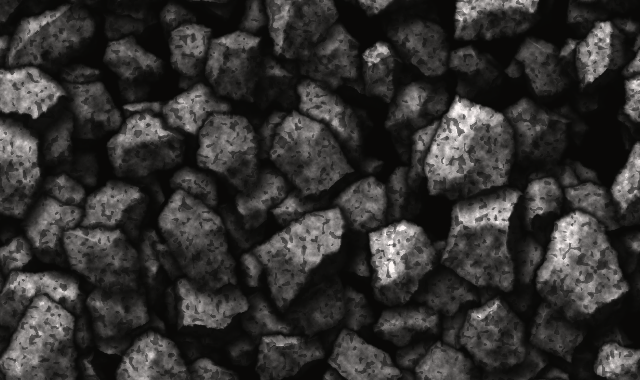
Write a WebGL 1 fragment shader that draws this texture.

```glsl
precision highp float;
uniform vec2 u_resolution;

#define LAYERS 4
#define SIDES 7
#define CELL_SMALL 0.145
#define CELL_LARGE 0.235
#define ROUNDING 0.09
#define EDGE 0.005
#define SHADOW_REACH 0.036
#define ROUGHNESS 0.85
#define GAIN 0.86
#define GLINT 0.55

const vec3 LIGHT = vec3(-0.30, 0.65, 0.70);
const vec3 SOOT = vec3(0.034, 0.033, 0.028);
const vec3 COAL = vec3(1.0, 0.975, 0.975);

float hash(vec2 p) {
  vec3 q = fract(p.xyx * 0.1031);
  q += dot(q, q.yzx + 33.33);
  return fract((q.x + q.y) * q.z);
}

float noise(vec2 p) {
  vec2 i = floor(p), f = fract(p);
  f = f * f * (3.0 - 2.0 * f);
  vec2 e = vec2(0.0, 1.0);
  return mix(mix(hash(i), hash(i + e.yx), f.x),
             mix(hash(i + e.xy), hash(i + e.yy), f.x), f.y);
}

float fbm(vec2 p) {
  float sum = 0.0, amp = 0.5;
  for (int i = 0; i < 4; i++) {
    sum += amp * noise(p);
    p = p * 2.03 + 11.7;
    amp *= 0.5;
  }
  return sum / 0.9375;
}

// Smooth minimum of two heights; x is the height, yz its gradient.
vec3 smoothMin(vec3 a, vec3 b, float k) {
  float t = clamp(0.5 + 0.5 * (b.x - a.x) / k, 0.0, 1.0);
  vec3 m = mix(b, a, t);
  m.x -= k * t * (1.0 - t);
  return m;
}

// Faceted lump: returns distance inside the outline and the surface gradient.
vec3 lump(vec2 v, vec2 seed) {
  float turn = 6.2832 * hash(seed + 3.1);
  float slim = mix(0.68, 0.95, hash(seed + 5.7));
  vec2 tilt = vec2(hash(seed + 8.3), hash(seed + 9.9)) - 0.5;
  vec3 surface = vec3(0.42 + dot(v, tilt), tilt);
  vec3 outline = vec3(4.0, 0.0, 0.0);
  for (int i = 0; i < SIDES; i++) {
    vec2 s = seed + float(i) * vec2(13.7, 7.3);
    float a = 6.2832 * (float(i) + 0.8 * hash(s)) / float(SIDES);
    vec2 dir = vec2(cos(a + turn), sin(a + turn));
    float reach = length(vec2(cos(a) * slim, sin(a) / slim));
    reach *= mix(0.78, 1.02, hash(s + 21.3));
    float steep = hash(s + 37.9);
    steep = mix(0.45, 3.2, steep * steep);
    float inside = reach - dot(v, dir);
    outline = smoothMin(outline, vec3(inside, -dir), ROUNDING);
    surface = smoothMin(surface, vec3(inside, -dir) * steep, ROUNDING);
  }
  return vec3(outline.x, surface.yz);
}

void main() {
  vec2 p = gl_FragCoord.xy / u_resolution.y;

  // Surface grain shared by all lumps
  vec2 bump = vec2(fbm(p * 42.0), fbm(p * 42.0 + 57.0)) - 0.5;
  float grain = fbm(p * 85.0 + 19.0);
  float pits = smoothstep(0.2, 0.36, noise(p * 95.0 + bump * 2.0));
  float sparkle = smoothstep(0.56, 0.76, fbm(p * 65.0 + 83.0));
  vec2 warped = p + bump * 0.016 + 0.012 * (noise(p * 17.0) - 0.5);

  // Paint lumps from the deepest layer to the top
  float tone = 0.0;
  for (int l = 0; l < LAYERS; l++) {
    float level = float(l) / float(LAYERS - 1);
    float cell = mix(CELL_SMALL, CELL_LARGE, level);
    vec2 shift = float(l) * vec2(5.37, 9.71) + 20.0;
    vec2 home = floor(warped / cell + shift);
    for (int y = -1; y <= 1; y++) {
      for (int x = -1; x <= 1; x++) {
        vec2 id = home + vec2(float(x), float(y));
        vec2 seed = id + float(l) * 71.0;
        if (hash(seed + 0.5) > mix(0.95, 0.64, level)) continue;
        vec2 jitter = vec2(hash(seed + 1.3), hash(seed + 2.9)) - 0.5;
        float radius = cell * mix(0.34, 0.56, hash(seed + 4.4));
        vec2 v = (warped - (id + 0.5 + 0.5 * jitter - shift) * cell) / radius;
        vec3 rock = lump(v, seed);
        float inside = rock.x * radius;

        // Contact shadow, longer on the side away from the light
        float away = 1.0 - 0.7 * dot(v, LIGHT.xy) / max(length(v), 0.01);
        tone *= mix(0.12, 1.0, smoothstep(0.0, SHADOW_REACH * away, -inside));

        // Matte facets with pits and broken glints
        vec3 normal = normalize(vec3(-rock.yz + bump * ROUGHNESS, 1.0));
        float lit = max(dot(normal, LIGHT), 0.0);
        float albedo = mix(0.55, 1.0, hash(seed + 6.2)) * mix(0.5, 1.0, level);
        float shade = albedo * (0.04 + GAIN * pow(lit, 1.7));
        shade *= (0.55 + 0.9 * grain) * mix(0.5, 1.0, pits);
        shade += GLINT * albedo * sparkle * pow(lit, 5.0) * hash(seed + 7.6);
        shade *= mix(0.55, 1.0, smoothstep(0.0, 0.018, inside));
        tone = mix(tone, shade, smoothstep(-EDGE, EDGE, inside) );
      }
    }
  }
  gl_FragColor = vec4(SOOT + COAL * min(tone, 0.95), 1.0);
}
```
